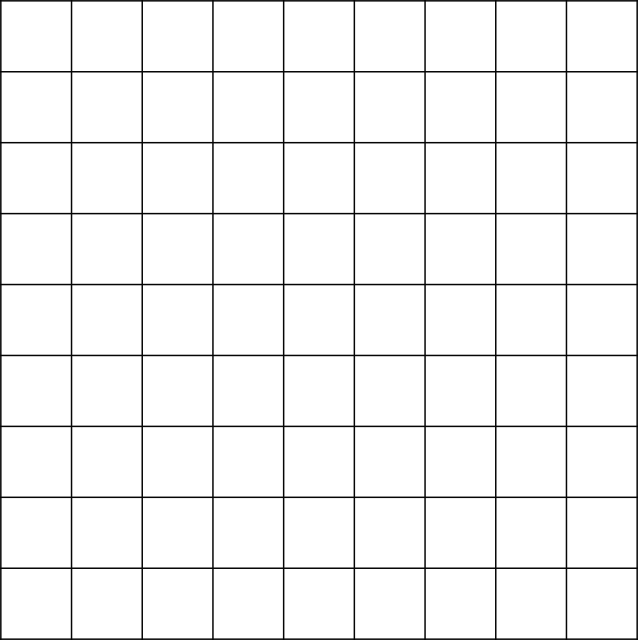
A Shadertoy shader for this pattern:

```glsl
const float CELLS = 9.0;
const float EDGE_INSET = 0.0013;
const float LINE_WIDTH = 0.00235;
const vec3 PAPER = vec3(1.0);
const vec3 INK = vec3(0.02);

// Signed offset to the nearest grid line on each axis
vec2 gridOffset(vec2 uv, float cells, float inset) {
    float pitch = (1.0 - 2.0 * inset) / cells;
    vec2 cell = (uv - inset) / pitch;
    return (cell - round(cell)) * pitch;
}

// Fraction of a pixel's span covered by a line, per axis
vec2 lineCoverage(vec2 offset, float width, vec2 pixel) {
    vec2 halfLine = vec2(0.5 * width);
    vec2 upper = min(offset + 0.5 * pixel, halfLine);
    vec2 lower = max(offset - 0.5 * pixel, -halfLine);
    return clamp((upper - lower) / pixel, 0.0, 1.0);
}

void mainImage(out vec4 fragColor, in vec2 fragCoord) {
    vec2 uv = fragCoord / iResolution.xy;
    vec2 pixel = 1.0 / iResolution.xy;

    vec2 offset = gridOffset(uv, CELLS, EDGE_INSET);
    vec2 coverage = lineCoverage(offset, LINE_WIDTH, pixel);

    // Union of vertical and horizontal lines
    float ink = 1.0 - (1.0 - coverage.x) * (1.0 - coverage.y);
    fragColor = vec4(mix(PAPER, INK, ink), 1.0);
}
```
